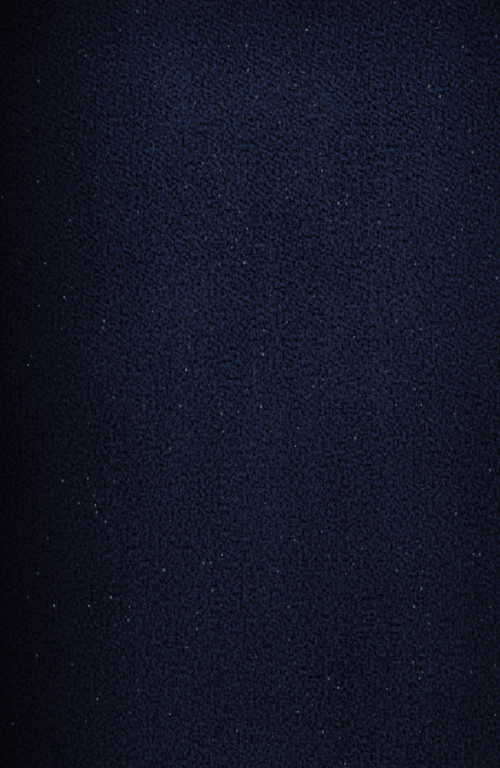
Reproduce this texture procedurally as a WebGL 1 fragment shader.

```glsl
precision highp float;
// Dark indigo denim under soft side light: a fine thread grain and a faint
// diagonal twill modulate a shaded blue ramp, with sparse pale lint flecks.
// Lengths are measured in canvas heights; the grain is layered gradient noise.
uniform vec2 u_resolution;

const float TAU = 6.2831853;
const vec3 SHADOW = vec3(0.018, 0.017, 0.035);
const vec3 INK    = vec3(0.050, 0.052, 0.092);
const vec3 NAVY   = vec3(0.070, 0.082, 0.145);
const vec3 INDIGO = vec3(0.088, 0.115, 0.205);
const vec3 BLUE   = vec3(0.130, 0.185, 0.295);
const vec3 SLATE  = vec3(0.125, 0.143, 0.200);
const vec3 MIST   = vec3(0.300, 0.400, 0.460);
const vec3 CREAM  = vec3(0.520, 0.540, 0.500);

float hash(vec2 p) {
  vec3 q = fract(vec3(p.xyx) * 0.1031);
  q += dot(q, q.yzx + 33.33);
  return fract((q.x + q.y) * q.z);
}

vec2 gradient(vec2 cell) {
  float angle = TAU * hash(cell);
  return vec2(cos(angle), sin(angle));
}

// Gradient noise, roughly -0.7 to 0.7.
float noise(vec2 p) {
  vec2 i = floor(p);
  vec2 f = p - i;
  vec2 w = f * f * f * (f * (f * 6.0 - 15.0) + 10.0);
  vec2 e = vec2(1.0, 0.0);
  float low = mix(dot(gradient(i), f), dot(gradient(i + e), f - e), w.x);
  float high = mix(dot(gradient(i + e.yx), f - e.yx),
                   dot(gradient(i + e.xx), f - e.xx), w.x);
  return mix(low, high, w.y);
}

// Broad light: black at the left, brightest above the centre.
float sideLight(vec2 uv) {
  float across = smoothstep(-0.16, 0.40, uv.x);
  across *= 1.0 - 0.30 * smoothstep(0.78, 1.05, uv.x);
  float along = mix(0.76, 1.06, smoothstep(0.05, 0.70, uv.y));
  along *= 1.0 - 0.32 * smoothstep(0.88, 1.02, uv.y);
  return across * along;
}

// Diagonal ribs that fall to the right, broken up by a wandering phase.
float twill(vec2 p, float pitch) {
  float wander = 0.7 * noise(p * 45.0);
  return sin(TAU * (dot(p, vec2(0.53, 0.85)) / pitch + wander));
}

// Short upright stitches over finer fibre.
float threadGrain(vec2 p) {
  float stitches = noise(p * vec2(236.0, 178.0) + 11.3);
  float fibre = noise(p * vec2(347.0, 311.0) + 71.7);
  return 0.75 * stitches + 0.62 * fibre;
}

// Scattered specks: x is coverage, y is a random tint.
vec2 flecks(vec2 p, float density, float chance) {
  vec2 cell = floor(p * density);
  vec2 centre = 0.25 + 0.5 * vec2(hash(cell + 3.7), hash(cell + 19.1));
  vec2 offset = (fract(p * density) - centre) * vec2(1.15, 0.85);
  float size = mix(0.15, 0.27, hash(cell + 41.3));
  float strength = mix(0.25, 1.0, pow(hash(cell + 57.9), 2.5));
  float present = step(hash(cell + 83.1), chance);
  float shape = 1.0 - smoothstep(0.25 * size, size, length(offset));
  return vec2(present * strength * shape, hash(cell + 97.7));
}

vec3 denimRamp(float tone) {
  vec3 c = mix(SHADOW, INK, smoothstep(0.0, 0.26, tone));
  c = mix(c, NAVY, smoothstep(0.24, 0.46, tone));
  c = mix(c, INDIGO, smoothstep(0.44, 0.68, tone));
  return mix(c, BLUE, smoothstep(0.66, 1.05, tone));
}

void main() {
  vec2 uv = gl_FragCoord.xy / u_resolution;
  vec2 p = gl_FragCoord.xy / u_resolution.y;

  // Shading: light, worn patches and faint upright streaks.
  float light = sideLight(uv);
  float patches = noise(p * vec2(7.0, 5.0) + 4.2) + 0.5 * noise(p * 19.0);
  float streaks = noise(p * vec2(42.0, 5.0) + 8.6);

  // Weave: the ribs read more clearly towards the top.
  float ribs = twill(p, 0.0068) * mix(0.05, 0.12, smoothstep(0.3, 0.9, uv.y));
  float weave = 0.92 * threadGrain(p) + ribs;
  float tone = light * (0.60 + 0.10 * patches + 0.07 * streaks + weave);
  vec3 color = denimRamp(tone);

  // Greyer threads, more common lower down.
  float grey = noise(p * vec2(150.0, 120.0) + 29.4) + 0.35 - 0.5 * uv.y;
  float greyMix = smoothstep(-0.05, 0.35, grey) * smoothstep(0.45, 0.90, tone);
  color = mix(color, SLATE, 0.85 * greyMix);

  // Lint.
  float chance = 0.12 * light * (1.0 + 0.9 * patches);
  vec2 lint = flecks(p, 92.0, chance);
  color = mix(color, mix(MIST, CREAM, lint.y * lint.y), 0.85 * lint.x);

  gl_FragColor = vec4(color, 1.0);
}
```
